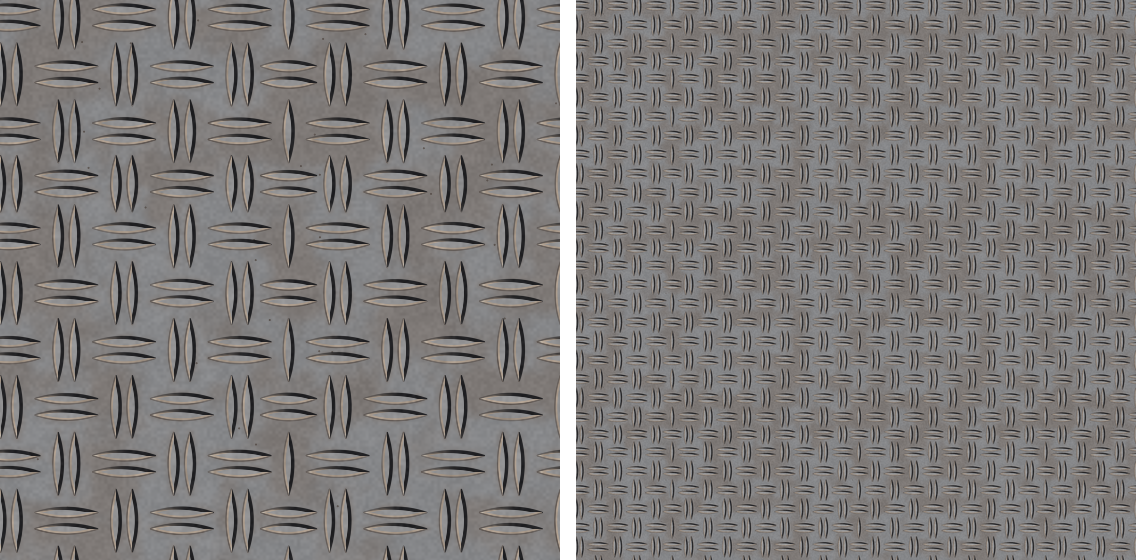
Left: one tile. Right: repeated 3 by 3.
A three.js fragment shader for this texture:

```glsl
#define CENTRE vec2(0.5156, 0.6719)    // the narrow column and row
#define NARROW vec2(0.0875, 0.09375)   // spacing beside them
#define HALF_LENGTH 0.0555
#define SHORT_LENGTH 0.0495
#define HALF_WIDTH 0.0092
#define PAIR_OFFSET 0.0146
#define SHADOW_WIDTH 0.0050
#define RIM_WIDTH 0.0037
#define SOFT 0.0010
#define STAIN 0.85
#define GRAIN 0.045

varying vec2 vUv;

const vec3 STEEL = vec3(0.530, 0.535, 0.545);
const vec3 DIRT = vec3(0.485, 0.460, 0.445);
const vec3 BAR_TOP = vec3(0.565, 0.565, 0.570);
const vec3 RIM = vec3(0.660, 0.595, 0.530);
const vec3 GLINT = vec3(0.800, 0.770, 0.720);
const vec3 GROOVE = vec3(0.330, 0.295, 0.275);
const vec3 SHADOW = vec3(0.125, 0.125, 0.135);

float hash(vec2 p) {
  vec3 q = fract(p.xyx * 0.1031);
  q += dot(q, q.yzx + 33.33);
  return fract((q.x + q.y) * q.z);
}

// Value noise that wraps after the given number of cells
float noise(vec2 uv, vec2 cells) {
  vec2 p = uv * cells;
  vec2 i = floor(p);
  vec2 f = fract(p);
  f = f * f * (3.0 - 2.0 * f);
  float a = hash(mod(i, cells));
  float b = hash(mod(i + vec2(1.0, 0.0), cells));
  float c = hash(mod(i + vec2(0.0, 1.0), cells));
  float d = hash(mod(i + 1.0, cells));
  return mix(mix(a, b, f.x), mix(c, d, f.x), f.y);
}

float fbm(vec2 uv, float cells) {
  float sum = 0.0;
  float weight = 0.5;
  for (int k = 0; k < 4; k++) {
    sum += weight * noise(uv, vec2(cells));
    cells *= 2.0;
    weight *= 0.5;
  }
  return sum / 0.9375;
}

// Pointed lens along y: xy is the outward normal, z the distance
vec3 lens(vec2 p, float len, float wid) {
  vec2 side = vec2(p.x < 0.0 ? -1.0 : 1.0, p.y < 0.0 ? -1.0 : 1.0);
  vec2 q = abs(p);
  float back = (len * len - wid * wid) / (2.0 * wid);
  bool tip = (q.y - len) * back > q.x * len;
  vec2 v = tip ? q - vec2(0.0, len) : q + vec2(back, 0.0);
  float r = length(v);
  return vec3(side * v / max(r, 0.00001), tip ? r : r - back - wid);
}

// Nearest bar among the neighbouring cells; w runs -1 to 1 along it
vec4 nearestBar(vec2 uv) {
  vec2 t = fract(uv - CENTRE + 0.5) - 0.5;
  vec2 pitch = (0.5 - NARROW) / 4.0;
  vec2 home = sign(t) * max(floor((abs(t) - NARROW) / pitch + 1.5), 0.0);
  vec4 best = vec4(0.0, 1.0, 1.0, 0.0);
  for (int y = -1; y <= 1; y++) {
    for (int x = -1; x <= 1; x++) {
      vec2 cell = home + vec2(float(x), float(y));
      vec2 p = t - sign(cell) * (NARROW + pitch * (abs(cell) - 1.0));
      bool flat_ = mod(cell.x + cell.y + 20.0, 2.0) < 0.5;
      bool slim = abs(flat_ ? cell.x : cell.y) < 0.5;
      bool single = !flat_ && abs(cell.x) < 0.5;
      float len = slim ? SHORT_LENGTH : HALF_LENGTH;
      float wid = HALF_WIDTH * (0.95 + 0.1 * hash(mod(cell, 10.0)));
      if (flat_) p = p.yx;
      for (int s = -1; s <= 1; s += 2) {
        vec2 q = p - vec2(single ? 0.0 : float(s) * PAIR_OFFSET, 0.0);
        vec3 bar = lens(q, len, wid);
        if (bar.z < best.z) best = vec4(flat_ ? bar.yx : bar.xy, bar.z, q.y / len);
      }
    }
  }
  return best;
}

void main() {
  vec2 uv = vUv;
  vec4 bar = nearestBar(uv);
  float d = bar.z;
  float wear = fbm(uv, 32.0);
  float grain = noise(uv, vec2(180.0)) - 0.5;

  // Stained plate with grime gathered round the bars
  float stain = smoothstep(0.42, 0.72, fbm(uv + 0.37, 9.0));
  float grime = exp(-max(d, 0.0) / 0.007) * smoothstep(0.25, 0.7, wear);
  vec3 color = mix(STEEL, DIRT, STAIN * max(stain, grime));
  color *= 0.95 + 0.10 * wear;

  // Sparse pits
  vec2 pit = uv * 36.0;
  vec2 id = mod(floor(pit), 36.0);
  vec2 spot = 0.2 + 0.6 * vec2(hash(id + 7.3), hash(id + 19.1));
  float pitMask = step(0.965, hash(id + 3.7));
  color = mix(color, GROOVE, 0.8 * pitMask * (1.0 - smoothstep(0.03, 0.10, length(fract(pit) - spot))));

  // Raised bar: top face, worn rim, bright tip
  float inside = 1.0 - smoothstep(-SOFT, SOFT, d);
  float shade = smoothstep(0.22, 0.68, dot(bar.xy, vec2(0.8, 0.6)));
  float rim = smoothstep(-RIM_WIDTH - SOFT, -RIM_WIDTH + SOFT, d);
  vec3 face = BAR_TOP * (0.93 + 0.14 * wear);
  face = mix(face, RIM * (0.85 + 0.3 * wear), rim * 0.9);
  face = mix(face, GLINT, 0.75 * smoothstep(0.78, 0.95, -bar.w));
  color = mix(color, face, inside);

  // Thin groove on the lit side, deep shadow on the other
  float groove = 1.0 - smoothstep(0.0004, 0.0022, abs(d - 0.0006));
  color = mix(color, GROOVE, groove * (1.0 - shade) * (0.35 + 0.5 * wear));
  float depth = SHADOW_WIDTH * shade;
  float shadow = smoothstep(-depth - SOFT, -depth + SOFT, d) * (1.0 - smoothstep(0.0, 0.0024, d));
  color = mix(color, SHADOW, shadow * shade);

  gl_FragColor = vec4(color + GRAIN * grain, 1.0);
}
```
